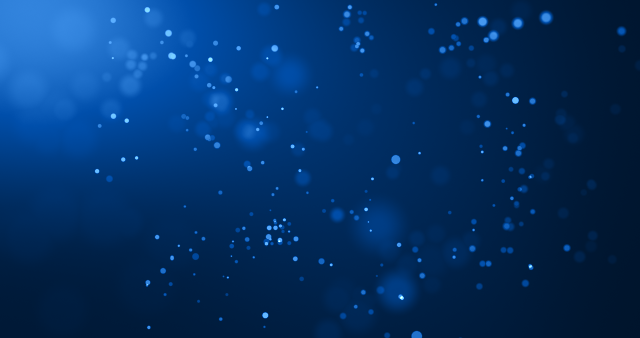
Write a Shadertoy shader that draws this background.

```glsl
// Deep blue backdrop lit from the upper left, with drifting bokeh discs and fine sparkles.

float hash(float n, float seed) {
    return fract(sin(dot(vec2(n, seed), vec2(12.9898, 78.233))) * 43758.5453);
}

// Maps one light level to the blue palette: navy, azure, then pale sky.
vec3 blueTone(float level) {
    float highlight = max(level - 0.67, 0.0);
    return vec3(highlight, 0.46 * level + 0.6 * highlight, level);
}

// Elliptical glow; a flatness above 1 widens the core and steepens the rim.
float glow(vec2 p, vec2 center, vec2 size, float flatness) {
    vec2 d = (p - center) / size;
    return exp(-pow(dot(d, d), flatness));
}

// Disc whose softness runs from 0 (crisp) to 1 (fully blurred).
float disc(vec2 p, vec2 center, float radius, float softness, float pixel) {
    float blur = max(radius * softness, pixel);
    return 1.0 - smoothstep(radius - blur, radius + blur, length(p - center));
}

// Random discs gathered around a center; radii holds the smallest and largest.
float cluster(vec2 p, vec2 center, vec2 spread, int count, vec2 radii,
              float softness, float strength, float seed, float pixel) {
    float light = 0.0;
    for (int i = 0; i < count; i++) {
        float n = float(i) + 1.0;
        vec2 offset = vec2(hash(n, seed) + hash(n, seed + 1.0),
                           hash(n, seed + 2.0) + hash(n, seed + 3.0)) - 1.0;
        float radius = mix(radii.x, radii.y, hash(n, seed + 4.0));
        float power = strength * mix(0.35, 1.0, hash(n, seed + 5.0));
        light = max(light, power * disc(p, center + offset * spread, radius, softness, pixel));
    }
    return light;
}

// Broad light: bright corner, dim middle, dark right side.
float backdrop(vec2 p) {
    float level = 0.205;
    level += 0.50 * glow(p, vec2(0.0, 0.95), vec2(0.80, 0.51), 1.3);
    level += 0.13 * glow(p, vec2(0.06, 1.0), vec2(0.38, 0.30), 1.0);
    level += 0.16 * glow(p, vec2(0.90, 0.75), vec2(0.70, 0.50), 1.0);
    level += 0.06 * glow(p, vec2(1.05, 0.30), vec2(0.48, 0.40), 1.0);
    level -= 0.035 * smoothstep(1.4, 1.9, p.x);
    return level;
}

// Large, blurred circles far from focus.
float farBokeh(vec2 p, float px) {
    float light = 0.0;
    light += cluster(p, vec2(0.62, 0.74), vec2(0.40, 0.28), 26, vec2(0.012, 0.032), 0.5, 0.12, 3.0, px);
    light += cluster(p, vec2(1.14, 0.20), vec2(0.36, 0.24), 14, vec2(0.016, 0.050), 0.5, 0.08, 11.0, px);
    light += cluster(p, vec2(0.25, 0.27), vec2(0.40, 0.25), 8, vec2(0.040, 0.080), 0.4, 0.03, 19.0, px);
    light += cluster(p, vec2(0.12, 0.72), vec2(0.25, 0.32), 10, vec2(0.030, 0.060), 0.5, 0.05, 27.0, px);
    light += cluster(p, vec2(1.40, 0.62), vec2(0.42, 0.42), 22, vec2(0.012, 0.030), 0.5, 0.08, 35.0, px);
    light += cluster(p, vec2(1.72, 0.50), vec2(0.20, 0.50), 16, vec2(0.008, 0.018), 0.4, 0.12, 43.0, px);
    return light;
}

// Small discs, from softly blurred to crisp, in loose and tight groups.
float nearDots(vec2 p, float px) {
    float light = 0.0;
    light += cluster(p, vec2(1.06, 0.93), vec2(0.09, 0.10), 14, vec2(0.006, 0.011), 0.5, 0.55, 51.0, px);
    light += cluster(p, vec2(1.34, 0.86), vec2(0.14, 0.10), 10, vec2(0.006, 0.011), 0.4, 0.60, 59.0, px);
    light += cluster(p, vec2(1.55, 0.60), vec2(0.16, 0.20), 16, vec2(0.004, 0.010), 0.4, 0.65, 67.0, px);
    light += cluster(p, vec2(1.54, 0.37), vec2(0.06, 0.08), 8, vec2(0.006, 0.012), 0.5, 0.50, 69.0, px);
    light += cluster(p, vec2(1.50, 0.25), vec2(0.20, 0.14), 10, vec2(0.005, 0.011), 0.4, 0.60, 71.0, px);
    light += cluster(p, vec2(0.80, 0.30), vec2(0.10, 0.06), 18, vec2(0.004, 0.009), 0.1, 0.75, 75.0, px);
    light += cluster(p, vec2(0.72, 0.27), vec2(0.32, 0.24), 30, vec2(0.002, 0.010), 0.1, 0.65, 79.0, px);
    light += cluster(p, vec2(1.18, 0.17), vec2(0.34, 0.22), 16, vec2(0.004, 0.011), 0.4, 0.60, 83.0, px);
    light += cluster(p, vec2(0.41, 0.80), vec2(0.12, 0.08), 6, vec2(0.009, 0.016), 0.6, 0.20, 87.0, px);
    light += cluster(p, vec2(0.62, 0.74), vec2(0.38, 0.30), 32, vec2(0.004, 0.010), 0.3, 0.45, 91.0, px);
    light += cluster(p, vec2(0.98, 0.50), vec2(0.88, 0.60), 60, vec2(0.002, 0.007), 0.1, 0.75, 99.0, px);
    return light;
}

// The few largest glows and brightest discs that anchor the composition.
float focalLights(vec2 p, float px) {
    float light = 0.0;
    light += 0.23 * disc(p, vec2(1.176, 0.139), 0.050, 0.6, px);
    light += 0.18 * disc(p, vec2(1.120, 0.330), 0.060, 0.8, px);
    light += 0.30 * disc(p, vec2(0.998, 0.364), 0.018, 0.6, px);
    light += 0.15 * disc(p, vec2(0.860, 0.777), 0.044, 0.8, px);
    light += 0.20 * disc(p, vec2(0.748, 0.604), 0.036, 0.8, px);
    light += 0.18 * disc(p, vec2(0.653, 0.698), 0.030, 0.6, px);
    light += 0.18 * disc(p, vec2(0.896, 0.473), 0.021, 0.5, px);
    light += 0.50 * disc(p, vec2(1.171, 0.528), 0.0135, 0.1, px);
    light += 0.65 * disc(p, vec2(1.616, 0.948), 0.017, 0.5, px);
    light += 0.65 * disc(p, vec2(1.532, 0.931), 0.015, 0.5, px);
    light += 0.65 * disc(p, vec2(1.428, 0.936), 0.014, 0.4, px);
    light += 0.60 * disc(p, vec2(1.460, 0.894), 0.014, 0.5, px);
    light += 0.50 * disc(p, vec2(1.839, 0.908), 0.012, 0.5, px);
    light += 0.55 * disc(p, vec2(1.233, 0.005), 0.016, 0.1, px);
    light += 0.80 * disc(p, vec2(1.525, 0.703), 0.010, 0.2, px);
    light += 0.80 * disc(p, vec2(0.785, 0.067), 0.009, 0.1, px);
    return light;
}

void mainImage(out vec4 fragColor, in vec2 fragCoord) {
    // Canvas height is one unit.
    vec2 p = fragCoord / iResolution.y;
    float pixel = 0.75 / iResolution.y;

    float level = backdrop(p) + farBokeh(p, pixel);
    level += nearDots(p, pixel) + focalLights(p, pixel);

    // Fine dither hides banding in the dark gradients.
    level += (hash(fragCoord.x, fragCoord.y) - 0.5) / 255.0;
    fragColor = vec4(clamp(blueTone(level), 0.0, 1.0), 1.0);
}
```
